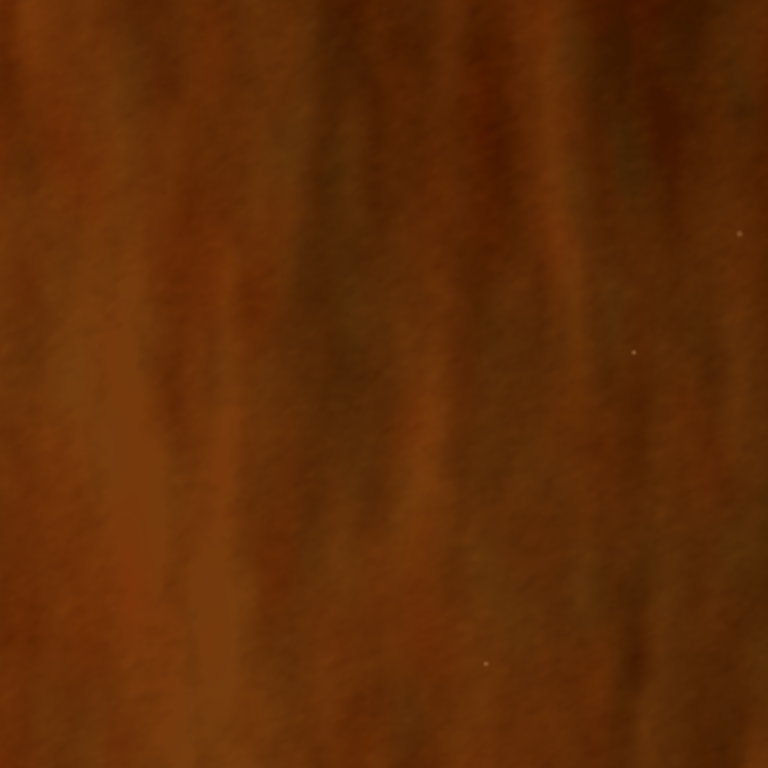
Write a Shadertoy shader that draws this texture.

```glsl
// Dark, polished red-brown wood with soft vertical streaks and cloudy mottling.
// Signed soft cellular noise is stretched along the grain and layered from broad
// bands to faint fibres; the resulting tone and hue drive a brown colour ramp.

#define DARK_BROWN   vec3(0.272, 0.104, 0.000)
#define LIGHT_BROWN  vec3(0.432, 0.212, 0.043)
#define HUE_SHIFT    vec3(0.020, -0.022, -0.014)
#define SPECK_COLOUR vec3(0.62, 0.45, 0.28)
#define BAND_SCALE   vec2(5.5, 1.3)
#define STREAK_SCALE vec2(15.0, 2.4)
#define BAND_DEPTH   0.42
#define STREAK_DEPTH 0.38
#define MOTTLE_DEPTH 0.13
#define FIBRE_DEPTH  0.09
#define SPECK_COUNT  3

vec3 hash3(vec2 p) {
    vec3 q = fract(vec3(p.xyx) * vec3(0.1031, 0.1030, 0.0973));
    q += dot(q, q.yxz + 33.33);
    return fract((q.xxy + q.yzz) * q.zyx);
}

// Each cell holds one round, smooth bump of random place and signed height.
float softCells(vec2 p, float seed) {
    vec2 cell = floor(p);
    float sum = 0.0;
    for (int j = -1; j <= 1; j++) {
        for (int i = -1; i <= 1; i++) {
            vec2 id = cell + vec2(i, j);
            vec3 rnd = hash3(id + seed);
            vec2 offset = p - id - rnd.xy;
            float bump = max(0.0, 1.0 - dot(offset, offset));
            sum += (2.0 * rnd.z - 1.0) * bump * bump * bump;
        }
    }
    return sum;
}

// Layered sines make the grain wander slightly sideways.
float grainSway(vec2 p) {
    return 0.010 * sin(5.0 * p.y + 3.0 * p.x)
         + 0.004 * sin(13.0 * p.y - 7.0 * p.x + 1.7);
}

void mainImage(out vec4 fragColor, in vec2 fragCoord) {
    vec2 uv = fragCoord / iResolution.y;
    vec2 grain = uv + vec2(grainSway(uv), 0.0);

    // Overall shading: lighter towards the lower left
    float tone = 0.53 + 0.32 * (0.5 - uv.y) + 0.26 * (0.5 - uv.x);

    // Broad bands and narrower streaks along the grain
    tone += BAND_DEPTH * softCells(grain * BAND_SCALE, 17.0);
    tone += STREAK_DEPTH * softCells(grain * STREAK_SCALE, 53.0);
    tone += 0.4 * STREAK_DEPTH * softCells(grain * STREAK_SCALE * 2.1, 91.0);

    // Cloudy mottling and fine slanted fibres
    vec2 slanted = vec2(uv.x + 0.6 * uv.y, uv.y - 0.6 * uv.x);
    tone += MOTTLE_DEPTH * softCells(grain * vec2(24.0, 15.0), 131.0);
    tone += FIBRE_DEPTH * softCells(slanted * vec2(42.0, 68.0), 211.0);
    tone += 0.6 * FIBRE_DEPTH * softCells(slanted * vec2(90.0, 130.0), 307.0);

    // Patches drift between redder and more olive browns
    float hue = 0.7 * softCells(grain * vec2(7.0, 3.0), 401.0)
              + 0.5 * softCells(grain * vec2(21.0, 9.0), 503.0);
    vec3 colour = mix(DARK_BROWN, LIGHT_BROWN, clamp(tone, -0.15, 1.15));
    colour += HUE_SHIFT * hue;

    // A few tiny pale specks
    for (int i = 0; i < SPECK_COUNT; i++) {
        vec3 rnd = hash3(vec2(float(i) * 7.0 + 3.0, 61.0));
        float radius = mix(0.004, 0.009, rnd.z);
        float glow = 1.0 - smoothstep(0.0, radius, length(uv - rnd.xy));
        colour = mix(colour, SPECK_COLOUR, glow * mix(0.8, 0.2, rnd.z));
    }

    fragColor = vec4(max(colour, 0.0), 1.0);
}
```
